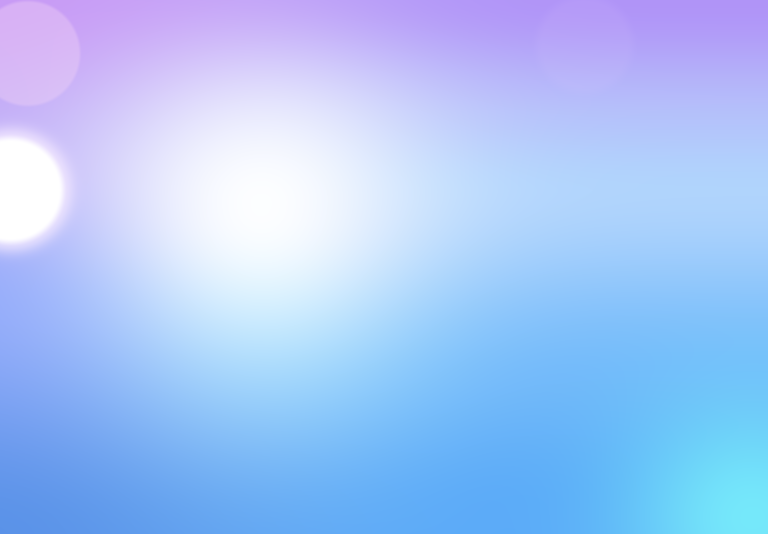
Give the GLSL for this background, as a Shadertoy shader.

```glsl
#define GLOW_CENTER vec2(0.34, 0.62)
#define GLOW_WIDTH 0.22
#define GLOW_RISE 0.28
#define GLOW_FALL 0.41
#define CYAN_CENTER vec2(0.98, 0.03)
#define CYAN_RADIUS vec2(0.17, 0.23)
#define SUN_CENTER vec2(0.02, 0.644)
#define SUN_RADIUS 0.098
#define HALO_WIDTH 0.022

// Vertical colour ramps, from the bottom up
vec3 leftRamp(float y) {
    vec3 color = mix(vec3(0.35, 0.57, 0.91), vec3(0.57, 0.66, 0.98), smoothstep(0.0, 0.45, y));
    color = mix(color, vec3(0.75, 0.69, 0.97), smoothstep(0.42, 0.72, y));
    return mix(color, vec3(0.78, 0.60, 0.96), smoothstep(0.7, 1.0, y));
}

vec3 rightRamp(float y) {
    vec3 color = mix(vec3(0.35, 0.66, 0.97), vec3(0.46, 0.73, 0.98), smoothstep(0.05, 0.38, y));
    color = mix(color, vec3(0.69, 0.83, 0.99), smoothstep(0.3, 0.65, y));
    color = mix(color, vec3(0.71, 0.74, 0.98), smoothstep(0.64, 0.84, y));
    return mix(color, vec3(0.69, 0.58, 0.97), smoothstep(0.78, 1.0, y));
}

float gaussian(vec2 offset) {
    return exp(-dot(offset, offset));
}

float disc(vec2 p, vec2 center, float radius, float blur) {
    return 1.0 - smoothstep(-blur, blur, length(p - center) - radius);
}

void mainImage(out vec4 fragColor, in vec2 fragCoord) {
    vec2 uv = fragCoord / iResolution.xy;
    vec2 p = fragCoord / iResolution.y;
    vec3 color = mix(leftRamp(uv.y), rightRamp(uv.y), smoothstep(0.0, 0.6, uv.x));

    // Cyan corner
    float cyan = gaussian((uv - CYAN_CENTER) / CYAN_RADIUS);
    color = mix(color, vec3(0.46, 0.91, 0.98), cyan);

    // Broad white glow, cooler towards the bottom
    vec2 offset = uv - GLOW_CENTER;
    float reach = offset.y > 0.0 ? GLOW_RISE : GLOW_FALL;
    float glow = gaussian(offset / vec2(GLOW_WIDTH, reach));
    vec3 glowColor = mix(vec3(0.78, 0.98, 1.0), vec3(0.99, 0.995, 1.0), smoothstep(0.2, 0.6, uv.y));
    color = mix(color, glowColor, glow);

    // Faint translucent discs
    color = mix(color, vec3(0.95, 0.83, 0.96), 0.38 * disc(p, vec2(0.052, 0.9), 0.098, 0.004));
    color = mix(color, vec3(0.88, 0.80, 0.99), 0.10 * disc(p, vec2(1.095, 0.916), 0.09, 0.012));

    // Bright disc with a soft halo
    float outside = max(length(p - SUN_CENTER) - SUN_RADIUS, 0.0);
    float halo = exp(-outside * outside / (HALO_WIDTH * HALO_WIDTH));
    color = mix(color, vec3(0.96, 0.92, 1.0), 0.75 * halo);
    color = mix(color, vec3(1.0), disc(p, SUN_CENTER, SUN_RADIUS, 0.008));

    fragColor = vec4(color, 1.0);
}
```
